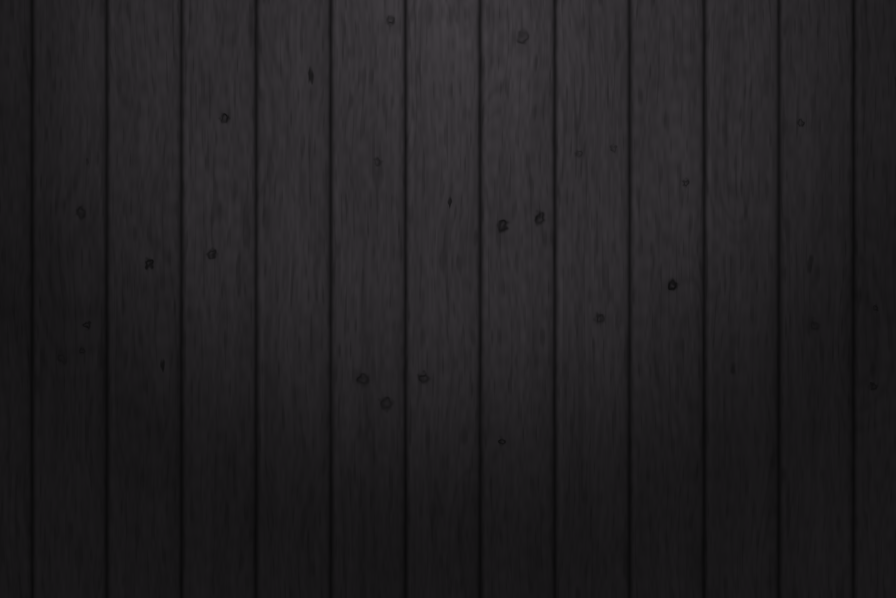
This texture is drawn by a Shadertoy shader. Its source:

```glsl
// Dark vertical wooden boards with fine grain and small knots, lit from the top centre.
#define BOARDS 12.0         // boards across the width
#define FIRST_SEAM 0.0358   // position of the first seam
#define SEAM_WIDTH 0.03     // half width of a seam, in boards
#define SEAM_DEPTH 0.34
#define GRAIN 0.36          // contrast of the fibres
#define KNOTS 32
#define KNOT_SIZE 0.0048    // in canvas widths
#define SHADE 0.09          // brightness of the unlit wood
#define LIT 0.172           // brightness of the lit wood
#define GLOW 0.055          // extra light at the top centre
#define TINT vec3(1.02, 0.965, 1.02)

float hash(vec2 p) {
    return fract(sin(dot(p, vec2(127.1, 311.7))) * 43758.5453);
}

float noise(vec2 p) {
    vec2 i = floor(p), f = fract(p);
    f = f * f * (3.0 - 2.0 * f);
    return mix(mix(hash(i), hash(i + vec2(1, 0)), f.x),
               mix(hash(i + vec2(0, 1)), hash(i + vec2(1, 1)), f.x), f.y);
}

// Long fibres, sparse dark pores and thin wavy growth lines.
float woodGrain(vec2 p, float board) {
    float seed = hash(vec2(board, 3.0)) * 50.0;
    p.y += seed;
    p.x += 0.008 * noise(vec2(p.x * 30.0, p.y * 9.0));
    float fibres = noise(vec2(p.x * 250.0, p.y * 12.0)) - 0.5;
    float flecks = noise(vec2(p.x * 390.0, p.y * 75.0)) - 0.5;
    float bands = noise(vec2(p.x * 65.0, p.y * 2.5)) - 0.5;
    float pores = smoothstep(0.62, 0.9, noise(vec2(p.x * 330.0 + 17.0, p.y * 36.0)));
    float field = noise(vec2(p.x * 26.0 + seed, p.y * 4.0));
    float rings = pow(0.5 + 0.5 * sin(60.0 * field), 3.0) * smoothstep(0.5, 0.8, field);
    return 0.06 + 0.3 * fibres + 0.4 * flecks + 0.25 * bands - 0.32 * pores - 0.22 * rings;
}

// Darkness of scattered knots: most are round smudges, some are upright slits.
float knots(vec2 p, float height) {
    float dark = 0.0;
    for (int i = 0; i < KNOTS; i++) {
        float id = float(i);
        float board = floor(hash(vec2(id, 1.7)) * BOARDS);
        float across = mix(0.15, 0.85, hash(vec2(id, 5.3)));
        vec2 centre = vec2(FIRST_SEAM + (board + across) / BOARDS,
                           height * mix(0.2, 0.99, hash(vec2(id, 9.1))));
        float size = KNOT_SIZE * mix(0.6, 1.3, hash(vec2(id, 4.9)));
        float slit = step(0.78, hash(vec2(id, 8.3)));
        vec2 q = (p - centre) / size;
        q *= mix(vec2(1.0, 0.9), vec2(1.6, 0.6), slit);
        q += 0.8 * (vec2(noise(q * 1.3 + id), noise(q * 1.3 - id + 40.0)) - 0.5);
        float r = length(q);
        float uneven = 0.5 + 0.7 * noise(q * 1.1 + id * 3.0);
        float ring = uneven * exp(-pow((r - 0.75) / 0.4, 2.0)) + 0.3 * exp(-r * r);
        float core = 1.0 - smoothstep(0.3, 1.2, r);
        float strength = mix(0.2, 0.5, hash(vec2(id, 6.1)));
        dark = max(dark, strength * mix(ring, core, slit));
    }
    return dark;
}

// Soft groove with a wide shadow and a faint bevel on its right.
float seamShade(float d) {
    float groove = SEAM_DEPTH * exp(-pow(d / SEAM_WIDTH, 2.0));
    float shadow = 0.2 * exp(-abs(d) / 0.06);
    float bevel = 0.08 * exp(-pow((d - 0.08) / 0.03, 2.0));
    return 1.0 - groove - shadow + bevel;
}

// Wide pool of light hanging from the top edge, with a brighter centre.
float lighting(vec2 uv) {
    vec2 d = vec2(uv.x - 0.5, 1.0 - uv.y);
    float pool = 1.0 - smoothstep(0.58, 1.2, length(d / vec2(0.51, 0.79)));
    vec2 spot = d / vec2(0.17, 0.3);
    return mix(SHADE, LIT, pool) + GLOW * exp(-dot(spot, spot));
}

void mainImage(out vec4 fragColor, in vec2 fragCoord) {
    vec2 uv = fragCoord / iResolution.xy;
    vec2 p = fragCoord / iResolution.x;

    // Board index and distance to the nearest seam
    float along = (p.x - FIRST_SEAM) * BOARDS;
    float board = floor(along);
    float seamDistance = fract(along + 0.5) - 0.5;

    // Wood under the light
    float tone = lighting(uv);
    tone *= 1.0 + GRAIN * woodGrain(p, board);
    tone *= 0.97 + 0.06 * hash(vec2(board, 7.0));
    tone *= 1.0 - knots(p, iResolution.y / iResolution.x);
    tone *= seamShade(seamDistance);

    fragColor = vec4(tone * TINT, 1.0);
}
```
